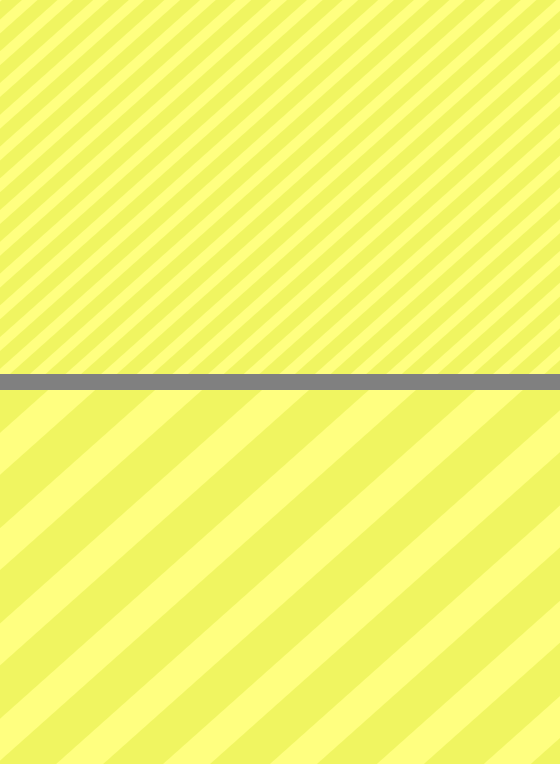
Top, the full canvas; bottom, a detail of the centre.
Write a Shadertoy shader that draws this pattern.

```glsl
const vec3 BASE_COLOR = vec3(0.94, 0.96, 0.38);
const vec3 STRIPE_COLOR = vec3(1.0, 1.0, 0.5);
const vec2 REPEATS = vec2(15.715, 11.776); // stripe periods across and down
const float STRIPE_WIDTH = 0.44;           // share of one period
const float STRIPE_CENTER = 0.834;         // offset from the top left, in periods

// Coverage of a stripe centred on whole values of phase
float stripeCoverage(float phase, float pixelSpan) {
    float centerDistance = abs(fract(phase + 0.5) - 0.5);
    return clamp((0.5 * STRIPE_WIDTH - centerDistance) / pixelSpan + 0.5, 0.0, 1.0);
}

void mainImage(out vec4 fragColor, in vec2 fragCoord) {
    vec2 uv = fragCoord / iResolution.xy;

    // Diagonal coordinate, counted in periods from the top left corner
    float phase = dot(vec2(uv.x, 1.0 - uv.y), REPEATS) - STRIPE_CENTER;

    // Change of phase over one pixel, for smooth edges
    float pixelSpan = length(REPEATS / iResolution.xy);

    vec3 color = mix(BASE_COLOR, STRIPE_COLOR, stripeCoverage(phase, pixelSpan));
    fragColor = vec4(color, 1.0);
}
```
